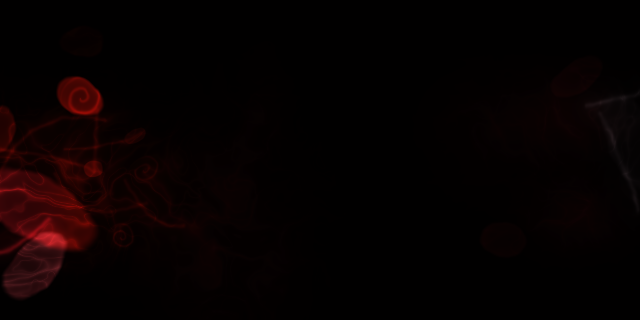
Reproduce this background procedurally as a Shadertoy shader.

```glsl
// Dark red smoke drifting in from both sides of a black field.
// Soft lobes, curved strands and spiral curls give the plumes their shape;
// warped ridged noise folds them into thin glowing filaments.

#define EMBER   vec3(0.40, 0.030, 0.012)
#define CRIMSON vec3(0.38, 0.035, 0.055)
#define ASH     vec3(0.30, 0.210, 0.230)
#define DUSK    vec3(0.085, 0.010, 0.012)
#define SLATE   vec3(0.075, 0.062, 0.068)
#define FOLD_SCALE 7.0
#define FOLD_SWIRL 3.2
#define EDGE_WARP  0.035

float hash(vec2 p) {
    vec3 q = fract(vec3(p.xyx) * 0.1031);
    q += dot(q, q.yzx + 33.33);
    return fract((q.x + q.y) * q.z);
}

float noise(vec2 p) {
    vec2 i = floor(p), f = fract(p);
    f = f * f * (3.0 - 2.0 * f);
    return mix(mix(hash(i), hash(i + vec2(1, 0)), f.x),
               mix(hash(i + vec2(0, 1)), hash(i + vec2(1, 1)), f.x), f.y);
}

float fbm(vec2 p) {
    float sum = 0.0, amp = 0.5;
    for (int i = 0; i < 4; i++) {
        sum += amp * noise(p);
        p = mat2(1.6, 1.2, -1.2, 1.6) * p + 3.7;
        amp *= 0.5;
    }
    return sum;
}

// Thin bright creases of a folded sheet of smoke
float folds(vec2 p) {
    vec2 q = p * FOLD_SCALE + FOLD_SWIRL * vec2(fbm(p * 4.0), fbm(p * 4.0 + 17.0));
    float sum = 0.0, amp = 0.6;
    for (int i = 0; i < 3; i++) {
        float ridge = 1.0 - abs(2.0 * noise(q) - 1.0);
        sum += amp * pow(ridge, 7.0);
        q = mat2(1.5, 1.1, -1.1, 1.5) * q + 5.3;
        amp *= 0.7;
    }
    return sum;
}

// Distance from the centre of a turned ellipse, 1 on its rim
float ellipse(vec2 p, vec2 centre, vec2 radii, float angle) {
    vec2 v = p - centre, dir = vec2(cos(angle), sin(angle));
    return length(vec2(dot(v, dir), dot(v, vec2(-dir.y, dir.x))) / radii);
}

// Translucent puff, denser near its rim
float lobe(vec2 p, vec2 centre, vec2 radii, float angle) {
    float d = ellipse(p, centre, radii, angle);
    return smoothstep(1.08, 0.88, d) * (0.6 + 0.4 * d * d * d);
}

float haze(vec2 p, vec2 centre, vec2 radii) {
    float d = ellipse(p, centre, radii, 0.0);
    return exp(-d * d);
}

// Glowing quadratic curve from a to c, pulled towards b
float strand(vec2 p, vec2 a, vec2 b, vec2 c, float width) {
    float d = 9.0;
    vec2 from = a;
    for (int i = 1; i <= 12; i++) {
        float t = float(i) / 12.0;
        vec2 to = mix(mix(a, b, t), mix(b, c, t), t), e = to - from;
        d = min(d, length(p - from - e * clamp(dot(p - from, e) / dot(e, e), 0.0, 1.0)));
        from = to;
    }
    return exp(-d * d / (width * width)) + 0.3 * exp(-d / (4.0 * width));
}

// Rolled-up spiral
float curl(vec2 p, vec2 centre, float radius) {
    vec2 v = (p - centre) / radius;
    float l = length(v);
    float s = fract(2.0 * l - atan(v.y, v.x) / 6.28318) - 0.5;
    return (exp(-s * s * 40.0) + 0.25) * smoothstep(1.05, 0.7, l);
}

void mainImage(out vec4 fragColor, in vec2 fragCoord) {
    vec2 p = fragCoord / iResolution.xy * vec2(2.0, 1.0);
    vec2 w = p + EDGE_WARP * (vec2(fbm(p * 9.0), fbm(p * 9.0 + 31.0)) - 0.47);
    float crease = folds(p), cloud = fbm(p * 6.0 + 4.0);
    float texture1 = 0.35 + 0.5 * cloud + 0.75 * crease;

    // Left plume: main body, tail, mushroom head and side puffs
    float body = lobe(w, vec2(0.12, 0.345), vec2(0.20, 0.095), -0.5);
    float tail = lobe(w, vec2(0.115, 0.17), vec2(0.125, 0.065), 0.8);
    float head = lobe(w, vec2(0.255, 0.70), vec2(0.078, 0.052), -0.4);
    head *= 0.65 + 0.6 * curl(w, vec2(0.262, 0.695), 0.07);
    float puffs = 0.65 * lobe(w, vec2(0.0, 0.59), vec2(0.045, 0.075), -0.3)
                + 0.5 * lobe(w, vec2(0.295, 0.47), vec2(0.033, 0.028), 0.0)
                + 0.28 * lobe(w, vec2(0.415, 0.58), vec2(0.034, 0.02), 0.5)
                + 0.10 * lobe(w, vec2(0.26, 0.875), vec2(0.07, 0.05), 0.0);

    // Strands and curls around it
    float wisps = strand(w, vec2(0.0, 0.46), vec2(0.09, 0.68), vec2(0.33, 0.63), 0.006)
                + strand(w, vec2(0.31, 0.66), vec2(0.29, 0.57), vec2(0.30, 0.47), 0.007)
                + strand(w, vec2(0.0, 0.53), vec2(0.18, 0.52), vec2(0.30, 0.46), 0.006)
                + strand(w, vec2(0.20, 0.54), vec2(0.34, 0.53), vec2(0.43, 0.59), 0.005)
                + strand(w, vec2(0.17, 0.45), vec2(0.25, 0.30), vec2(0.46, 0.36), 0.006)
                + strand(w, vec2(0.40, 0.43), vec2(0.46, 0.28), vec2(0.58, 0.30), 0.006)
                + curl(w, vec2(0.383, 0.258), 0.05) + 0.7 * curl(w, vec2(0.455, 0.465), 0.05);
    float veil = haze(p, vec2(0.12, 0.44), vec2(0.24, 0.18)) * (0.08 + 0.45 * crease)
               + haze(p, vec2(0.40, 0.38), vec2(0.22, 0.16)) * (0.04 + 0.22 * crease);
    float drift = haze(p, vec2(0.72, 0.28), vec2(0.20, 0.30)) + 0.5 * haze(p, vec2(0.83, 0.66), vec2(0.06, 0.14));

    vec3 col = vec3(0.004, 0.0, 0.0);
    vec3 bodyTint = mix(CRIMSON, EMBER, smoothstep(0.05, 0.28, p.x));
    col += bodyTint * body * texture1 + mix(CRIMSON, ASH, 0.3) * tail * texture1 * 0.8;
    col += ASH * crease * 0.35 * (tail + 0.35 * body * smoothstep(0.2, 0.0, p.x));
    col += EMBER * (head * 1.15 + (puffs + 0.26 * wisps) * texture1 + veil);
    col += CRIMSON * strand(w, vec2(0.0, 0.22), vec2(0.09, 0.23), vec2(0.15, 0.31), 0.008) * 0.6;
    col += DUSK * drift * (0.12 + 0.4 * crease);

    // Right plume: dim puffs and a pale draped edge
    float dim = 0.55 * haze(p, vec2(1.74, 0.62), vec2(0.17, 0.12))
              + 0.6 * lobe(w, vec2(1.80, 0.76), vec2(0.09, 0.05), 0.6)
              + 0.6 * lobe(w, vec2(1.575, 0.245), vec2(0.072, 0.055), 0.0)
              + 0.5 * haze(p, vec2(1.80, 0.33), vec2(0.14, 0.10))
              + 0.2 * haze(p, vec2(1.50, 0.58), vec2(0.14, 0.16));
    float drape = strand(w, vec2(1.83, 0.67), vec2(1.91, 0.69), vec2(2.0, 0.72), 0.007)
                + strand(w, vec2(1.88, 0.65), vec2(1.94, 0.52), vec2(1.99, 0.34), 0.007)
                + 0.6 * lobe(w, vec2(1.98, 0.55), vec2(0.17, 0.075), -1.2);
    col += DUSK * dim * texture1 + SLATE * drape * (0.35 + 0.6 * crease);
    fragColor = vec4(col, 1.0);
}
```
